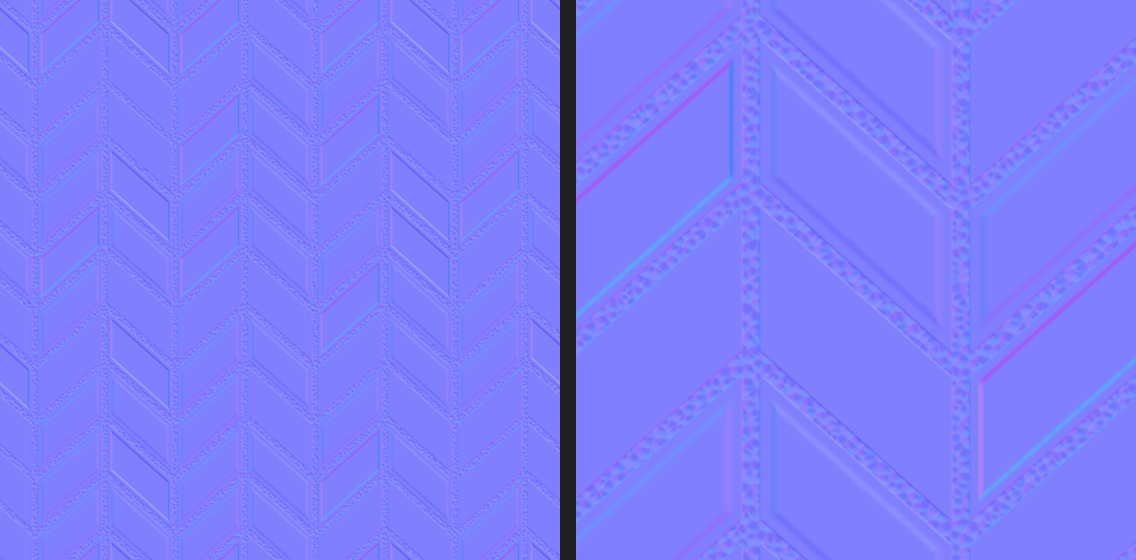
Left, the full canvas; right, a detail of the centre.
Give the GLSL for this texture map, as a WebGL 2 fragment shader.

```glsl
#version 300 es
precision highp float;

#define COLUMNS 8.0
#define ROWS 10.0
#define SLOPE 0.89
#define GROUT_HALF 0.0052
#define GROUT_CELLS 160.0
#define GROUT_TILT 0.13
#define EDGE_TILT 0.2
#define SUNK_TILT 0.42
#define RAISED_TILT 0.15
#define SUNK_SHARE 0.22
#define RAISED_SHARE 0.45
#define CORNER_BLEND 0.0025

uniform vec2 u_resolution;
out vec4 fragColor;

vec2 hash22(vec2 p) {
    vec3 q = fract(p.xyx * vec3(0.1031, 0.1030, 0.0973));
    q += dot(q, q.yzx + 33.33);
    return fract((q.xx + q.yz) * q.zy);
}

// Distance to the nearest scattered grain, repeating over the canvas
float cellular(vec2 p) {
    vec2 cell = floor(p);
    float nearest = 2.0;
    for (int j = -1; j <= 1; j++) {
        for (int i = -1; i <= 1; i++) {
            vec2 neighbour = cell + vec2(i, j);
            vec2 grain = neighbour + hash22(mod(neighbour, GROUT_CELLS));
            nearest = min(nearest, distance(p, grain));
        }
    }
    return nearest;
}

// Surface tilt of the granular grout
vec2 groutTilt(vec2 uv) {
    vec2 p = uv * GROUT_CELLS;
    vec2 stepSize = vec2(0.3, 0.0);
    float centre = cellular(p);
    vec2 gradient = vec2(cellular(p + stepSize.xy), cellular(p + stepSize.yx)) - centre;
    return -gradient / stepSize.x * GROUT_TILT;
}

// Soft line of a given half width, never thinner than a pixel
float band(float d, float centre, float halfWidth, float pixel) {
    return 1.0 - smoothstep(0.0, max(halfWidth, pixel), abs(d - centre));
}

void main() {
    vec2 uv = gl_FragCoord.xy / u_resolution;
    float pixel = 1.0 / min(u_resolution.x, u_resolution.y);

    // Chevron cell: columns lean alternately left and right
    float column = floor(uv.x * COLUMNS + 0.5);
    float lean = mod(column, 2.0) > 0.5 ? SLOPE : -SLOPE;
    float x = uv.x - column / COLUMNS;
    float sheared = uv.y - lean * x;
    float row = floor(sheared * ROWS);
    float y = sheared - (row + 0.5) / ROWS;

    // Distances inward from the joint centre lines
    float sideDistance = 0.5 / COLUMNS - abs(x);
    float slantDistance = (0.5 / ROWS - abs(y)) / length(vec2(SLOPE, 1.0));
    float d = min(sideDistance, slantDistance);

    // Outward direction, turned smoothly at the corners
    vec2 sideNormal = vec2(sign(x), 0.0);
    vec2 slantNormal = sign(y) * normalize(vec2(-lean, 1.0));
    float turn = smoothstep(-CORNER_BLEND, CORNER_BLEND, sideDistance - slantDistance);
    vec2 outward = mix(sideNormal, slantNormal, turn);

    // Each tile is sunk, raised or flat
    vec2 tile = vec2(mod(column, COLUMNS), mod(row, ROWS));
    float kind = hash22(tile + 17.0).x;
    float sunk = step(kind, SUNK_SHARE);
    float raised = step(kind, SUNK_SHARE + RAISED_SHARE) - sunk;

    // Grout grain, tile edge and inner bevel
    float grout = 1.0 - smoothstep(-pixel, pixel, d - GROUT_HALF);
    vec2 tilt = groutTilt(uv) * grout;
    tilt += outward * EDGE_TILT * band(d, GROUT_HALF, 0.0013, pixel);
    tilt -= outward * SUNK_TILT * sunk * band(d, 0.0117, 0.0024, pixel);
    tilt += outward * RAISED_TILT * raised * band(d, 0.0135, 0.0038, pixel);

    vec3 normal = normalize(vec3(tilt, 1.0));
    fragColor = vec4(normal * 0.5 + 0.5, 1.0);
}
```
